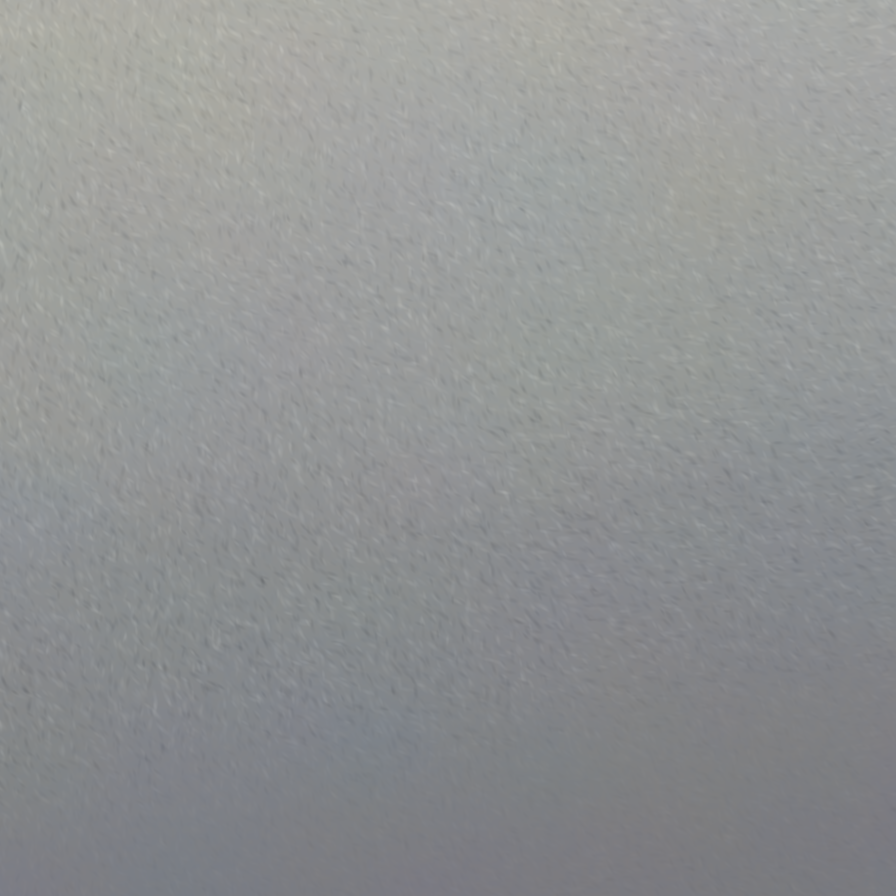
Write a WebGL 2 fragment shader that draws this texture.

```glsl
#version 300 es
precision highp float;

uniform vec2 u_resolution;
out vec4 outColor;

float hash(vec2 p) {
    return fract(sin(dot(p, vec2(127.1, 311.7))) * 43758.5453);
}

float valueNoise(vec2 p) {
    vec2 cell = floor(p);
    vec2 f = fract(p);
    f = f * f * (3.0 - 2.0 * f);
    float low = mix(hash(cell), hash(cell + vec2(1.0, 0.0)), f.x);
    float high = mix(hash(cell + vec2(0.0, 1.0)), hash(cell + vec2(1.0, 1.0)), f.x);
    return mix(low, high, f.y);
}

// Two octaves, centred on zero
float mottle(vec2 p) {
    return 0.65 * valueNoise(p) + 0.35 * valueNoise(p * 2.3 + 17.0) - 0.5;
}

// Soft elongated blob with compact support
float flake(vec2 offset, float angle, vec2 halfSize) {
    float c = cos(angle);
    float s = sin(angle);
    vec2 local = vec2(c * offset.x + s * offset.y, c * offset.y - s * offset.x);
    vec2 q = local / halfSize;
    float falloff = max(0.0, 1.0 - dot(q, q));
    return falloff * falloff;
}

// Sum of light and dark flakes scattered over neighbouring cells
float flakeGrain(vec2 p, float direction, float spread) {
    vec2 cell = floor(p);
    float sum = 0.0;
    for (int y = -1; y <= 1; y++) {
        for (int x = -1; x <= 1; x++) {
            vec2 id = cell + vec2(x, y);
            for (int i = 0; i < 3; i++) {
                vec2 seed = id + float(i) * vec2(37.3, 91.7);
                vec2 centre = id + vec2(hash(seed), hash(seed + 5.3));
                float angle = direction + spread * (hash(seed + 11.9) - 0.5);
                vec2 halfSize = vec2(0.78, 0.27) * mix(0.7, 1.2, hash(seed + 23.1));
                float tone = 2.0 * hash(seed + 31.7) - 1.0;
                sum += tone * flake(p - centre, angle, halfSize);
            }
        }
    }
    return sum;
}

// Tilted light falling off from the upper left
vec3 sheen(vec2 uv) {
    vec3 shade = vec3(0.470, 0.476, 0.502);
    vec3 middle = vec3(0.563, 0.573, 0.575);
    vec3 light = vec3(0.668, 0.672, 0.652);
    float tilt = mix(0.17, 0.08, uv.y);
    float level = uv.y + tilt * (0.5 - uv.x) + 0.07 * mottle(uv * 3.5);
    vec3 lower = mix(shade, middle, smoothstep(-0.12, 0.62, level));
    return mix(lower, light, clamp((level - 0.42) / 0.58, 0.0, 1.0));
}

void main() {
    vec2 uv = gl_FragCoord.xy / u_resolution;
    vec3 color = sheen(uv);

    // Faint cool-warm and green-violet patches
    color += vec3(0.022, 0.004, -0.024) * mottle(uv * 5.0 + 40.0);
    color += vec3(-0.010, 0.012, -0.008) * mottle(uv * 6.5 + 80.0);

    // Grain leans flatter to the right and fades toward the bottom
    float direction = mix(-1.15, -0.5, uv.x) + 0.7 * mottle(uv * 6.0 + 9.0);
    float strength = mix(0.25, 1.0, smoothstep(0.02, 0.24, uv.y - 0.16 * uv.x));
    strength *= 1.0 + 0.5 * mottle(uv * 9.0 + 60.0);
    float grain = flakeGrain(uv * 82.0, direction, 1.3);
    color += 0.034 * strength * grain * vec3(1.0, 1.0, 0.94);

    // Fine soft tint speckle
    float speckle = valueNoise(uv * 150.0) - 0.5;
    color += 0.010 * speckle * vec3(1.0, 0.3, -0.8);

    outColor = vec4(color, 1.0);
}
```
